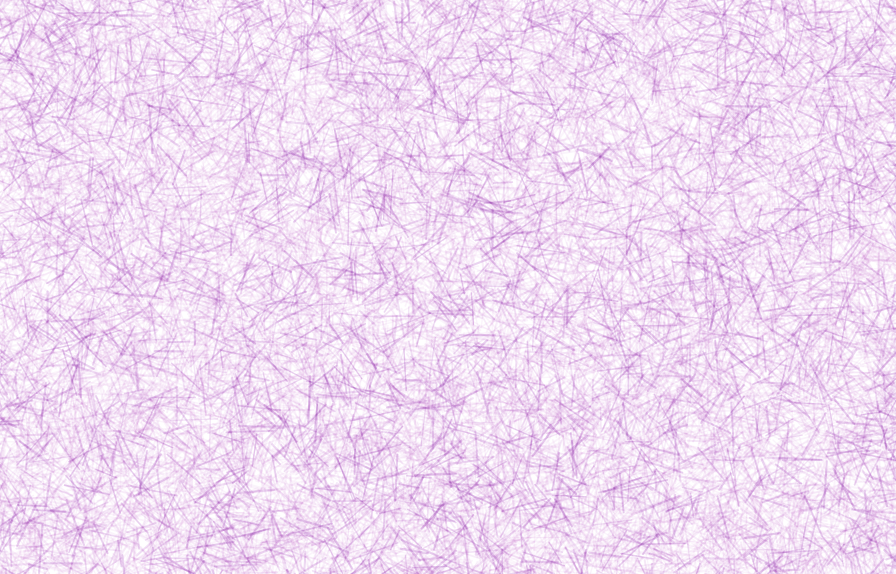
A WebGL 2 fragment shader for this texture:

```glsl
#version 300 es
precision highp float;
precision highp int;
// Dense mesh of short, fine, translucent lilac fibres scattered on white.

#define CELL 0.043          // grid pitch, as a share of the canvas height
#define MIN_FIBRES 17.0     // fewest fibres per cell
#define EXTRA_FIBRES 15.0   // random surplus, makes thin and thick patches
#define HALF_LENGTH vec2(0.015, 0.0425)
#define HALF_WIDTH vec2(0.0011, 0.0019)
#define FAINT_INK 0.045     // density of the palest fibres
#define STRONG_INK 0.18     // added density of the rare dark ones
#define INK_RARITY 7.0
#define PINK_ABSORB vec3(0.34, 1.0, 0.33)
#define VIOLET_ABSORB vec3(0.45, 1.0, 0.32)

uniform vec2 u_resolution;
out vec4 fragColor;

// Integer hash of four values
uvec4 hash4(uvec4 v) {
    v = v * 1664525u + 1013904223u;
    v += v.yzxy * v.wxyz;
    v ^= v >> 16u;
    v += v.yzxy * v.wxyz;
    return v ^ (v >> 15u);
}

vec4 highUnit(uvec4 h) { return vec4(h >> 16u) / 65536.0; }
vec4 lowUnit(uvec4 h) { return vec4(h & 65535u) / 65536.0; }

// Distance to a segment given by its centre, direction and half length
float segmentDistance(vec2 p, vec2 centre, vec2 dir, float halfLength) {
    vec2 q = p - centre;
    float along = clamp(dot(q, dir), -halfLength, halfLength);
    return length(q - dir * along);
}

// Light absorbed at p by all fibres rooted in one cell
vec3 cellAbsorption(vec2 p, vec2 cell, float pixel) {
    uvec2 id = uvec2(ivec2(cell) + 64);
    float surplus = lowUnit(hash4(uvec4(id, 977u, 5u))).x;
    int count = int(MIN_FIBRES + EXTRA_FIBRES * surplus);
    vec3 absorbed = vec3(0.0);
    for (int i = 0; i < count; i++) {
        uvec4 h = hash4(uvec4(id, uint(i), 31u));
        vec4 place = highUnit(h);
        vec4 style = lowUnit(h);

        float angle = place.z * 3.14159265;
        vec2 dir = vec2(cos(angle), sin(angle));
        float halfLength = mix(HALF_LENGTH.x, HALF_LENGTH.y, place.w);
        float halfWidth = mix(HALF_WIDTH.x, HALF_WIDTH.y, style.y);
        float d = segmentDistance(p, (cell + place.xy) * CELL, dir, halfLength);

        float cover = clamp((halfWidth - d) / pixel + 0.5, 0.0, 1.0);
        float strength = pow(style.x, INK_RARITY);
        float ink = FAINT_INK + STRONG_INK * strength;
        float violet = clamp(strength * 1.5 + 0.6 * style.z, 0.0, 1.0);
        absorbed += cover * ink * mix(PINK_ABSORB, VIOLET_ABSORB, violet);
    }
    return absorbed;
}

void main() {
    float pixel = 1.0 / u_resolution.y;
    vec2 p = gl_FragCoord.xy * pixel;
    vec2 home = floor(p / CELL);

    // Fibres reach no further than the adjacent cells
    vec3 absorbed = vec3(0.0);
    for (int y = -1; y <= 1; y++) {
        for (int x = -1; x <= 1; x++) {
            absorbed += cellAbsorption(p, home + vec2(x, y), pixel);
        }
    }
    fragColor = vec4(exp(-absorbed), 1.0);
}
```
